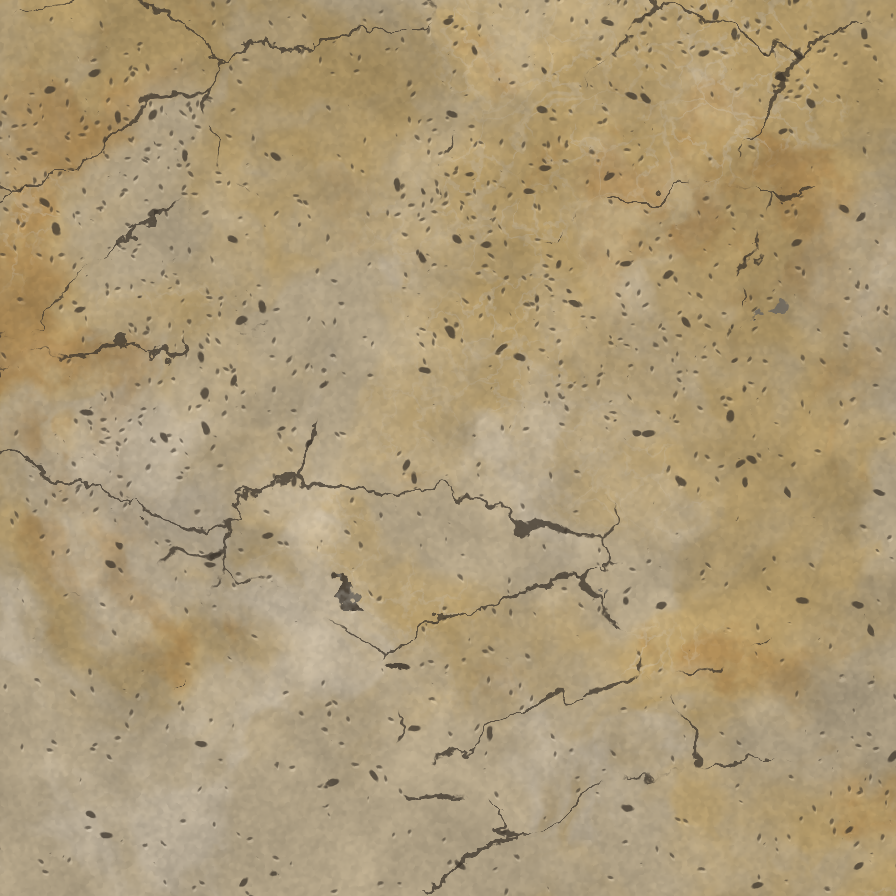
A Shadertoy shader for this texture:

```glsl
// Weathered travertine: ochre and grey-beige clouds, chalky patches, dark pits and broken cracks.

// Colours
const vec3 GREY_BEIGE = vec3(0.675, 0.617, 0.510);
const vec3 OCHRE      = vec3(0.685, 0.588, 0.400);
const vec3 CHALK      = vec3(0.730, 0.683, 0.605);
const vec3 RUST       = vec3(0.620, 0.470, 0.270);
const vec3 PIT_DARK   = vec3(0.240, 0.210, 0.175);
const vec3 PIT_FILL   = vec3(0.420, 0.400, 0.370);

// Sizes are fractions of the canvas, scales are cells per canvas
const float CLOUD_SCALE   = 3.2;
const float MOTTLE_SCALE  = 17.0;
const float GRAIN_SCALE   = 210.0;
const float CRACK_SCALE   = 5.0;
const float CRACK_WIDTH   = 0.0024;
const float CRACK_ANGLE   = 0.35;
const float PEBBLE_SCALE  = 24.0;
const float EDGE_SOFTNESS = 0.0013;
const float MOTTLE_AMOUNT = 0.26;
const float GRAIN_AMOUNT  = 0.085;

vec3 hash3(vec2 p) {
    vec3 q = fract(p.xyx * vec3(0.1031, 0.1030, 0.0973));
    q += dot(q, q.yxz + 33.33);
    return fract((q.xxy + q.yzz) * q.zyx);
}

// Smooth cellular noise: two independent fields blended from nearby cell values
vec2 softCells(vec2 p) {
    vec2 cell = floor(p), sum = vec2(0.005);
    float total = 0.01;
    for (int y = -1; y <= 1; y++)
    for (int x = -1; x <= 1; x++) {
        vec2 id = cell + vec2(x, y);
        vec3 h = hash3(id);
        vec2 d = id + h.xy - p;
        float w = max(0.0, 1.0 - dot(d, d));
        w *= w;
        sum += w * vec2(h.z, fract(h.z * 61.0));
        total += w;
    }
    return sum / total;
}

vec2 layers(vec2 p) {
    vec2 sum = vec2(0.0);
    float amp = 0.5, total = 0.0;
    for (int i = 0; i < 5; i++) {
        sum += amp * softCells(p);
        total += amp;
        amp *= 0.55;
        p = mat2(1.62, 1.22, -1.22, 1.62) * p + 17.3;
    }
    return sum / total;
}

// Gap between the two nearest cell points: zero along cell borders
float cellGap(vec2 p) {
    vec2 cell = floor(p);
    float near = 9.0, next = 9.0;
    for (int y = -1; y <= 1; y++)
    for (int x = -1; x <= 1; x++) {
        vec2 id = cell + vec2(x, y);
        float d = length(id + hash3(id).xy - p);
        next = min(next, max(near, d));
        near = min(near, d);
    }
    return next - near;
}

// Scattered elongated holes; radius is in cells, density is the share of cells filled
float pits(vec2 uv, float scale, float density, float radius) {
    vec2 p = uv * scale, cell = floor(p);
    float dist = 9.0;
    for (int y = -1; y <= 1; y++)
    for (int x = -1; x <= 1; x++) {
        vec2 id = cell + vec2(x, y);
        vec3 h = hash3(id + 71.0);
        vec2 d = id + h.xy - p;
        float a = 6.283 * fract(h.z * 37.0);
        d = mat2(cos(a), sin(a), -sin(a), cos(a)) * d * vec2(0.75, 1.4);
        float size = radius * clamp(2.0 * (density - h.z) / density, 0.0, 1.0);
        if (h.z < density) dist = min(dist, length(d) - size);
    }
    float soft = EDGE_SOFTNESS * scale;
    return 1.0 - smoothstep(-soft, soft, dist);
}

void mainImage(out vec4 fragColor, in vec2 fragCoord) {
    vec2 uv = fragCoord / min(iResolution.x, iResolution.y);

    // Shared fields
    vec2 warp = layers(uv * 3.0 + 5.0) - 0.5;
    vec2 rough = layers(uv * 24.0 + 40.0) - 0.5;
    vec2 cloud = layers(uv * CLOUD_SCALE + warp * 1.2 + 11.0);
    vec2 patches = layers(uv * vec2(5.5, 4.0) + warp * 1.5 + 23.0);
    vec2 mottle = layers(uv * MOTTLE_SCALE + 61.0) - 0.5;
    vec2 wear = layers(uv * 4.5 + 83.0);
    vec2 grain = softCells(uv * GRAIN_SCALE) - 0.5;

    // Stone body
    float ochre = smoothstep(0.36, 0.64, cloud.x + mottle.y * 0.15);
    float chalk = smoothstep(0.55, 0.72, patches.x + rough.x * 0.15) * (1.0 - 0.6 * ochre);
    float rust = smoothstep(0.57, 0.76, patches.y + rough.y * 0.35) * ochre;
    vec3 col = mix(GREY_BEIGE, OCHRE, ochre);
    col = mix(col, CHALK, chalk * 0.8);
    col = mix(col, RUST, rust * 0.6);

    // Faint pale rims around pebbles
    float rim = 1.0 - smoothstep(0.03, 0.16, cellGap(uv * PEBBLE_SCALE + rough * 2.0));
    col = mix(col, CHALK, rim * ochre * smoothstep(0.54, 0.66, cloud.y) * 0.4);
    col *= 1.0 + mottle.x * MOTTLE_AMOUNT + (cloud.y - 0.5) * 0.2 + grain.x * GRAIN_AMOUNT;

    // Pits, crowded in worn zones, with a lit lower lip
    float worn = smoothstep(0.46, 0.68, wear.x);
    vec2 ragged = uv + rough * 0.012;
    vec2 lip = ragged + vec2(-0.001, 0.0032);
    float small = pits(ragged, 95.0, 0.06 + 0.22 * worn, 0.23);
    float medium = pits(ragged, 42.0, 0.03 + 0.16 * worn, 0.21);
    float lit = pits(lip, 95.0, 0.06 + 0.22 * worn, 0.23);
    col += 0.07 * lit * (1.0 - small);
    col = mix(col, PIT_DARK, max(small * 0.6, medium * 0.75));

    // Large ragged cavities with grey filling
    float cavity = pits(uv + rough * 0.085, 11.0, 0.04 + 0.10 * worn, 0.13);
    col = mix(col, mix(PIT_DARK, PIT_FILL, smoothstep(-0.1, 0.15, mottle.y + grain.y * 0.3)), cavity * 0.85);

    // Broken cracks that taper out, leaning up to the right
    float c = cos(CRACK_ANGLE), s = sin(CRACK_ANGLE);
    vec2 along = mat2(c, -s, s, c) * (uv + rough * 0.05 + warp * 0.2) * vec2(0.75, 1.3);
    float gap = cellGap(along * CRACK_SCALE + 3.0) / CRACK_SCALE;
    float open = smoothstep(0.53, 0.66, wear.y + rough.y * 0.25);
    float width = CRACK_WIDTH * open * (1.0 + 4.0 * max(rough.x, -0.15));
    float crack = (1.0 - smoothstep(width, width + 2.0 * EDGE_SOFTNESS, gap)) * smoothstep(0.0, 0.3, open);
    col = mix(col, PIT_DARK, crack * 0.75);

    fragColor = vec4(clamp(col, 0.0, 1.0), 1.0);
}
```
